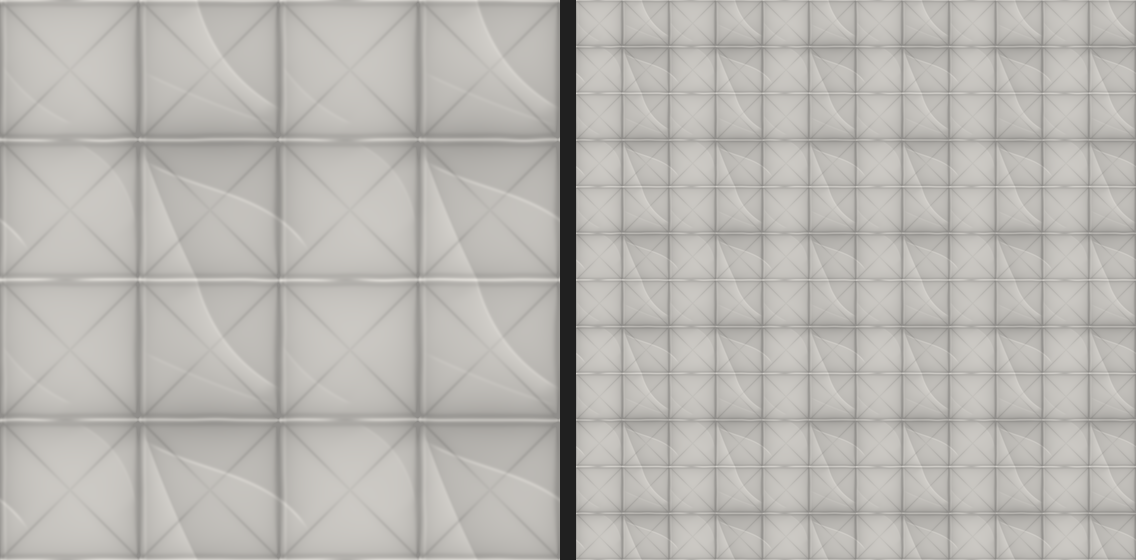
Left: one tile. Right: repeated 3 by 3.
Write a Shadertoy shader that draws this pattern.

```glsl
// Grey padded panels: a 4 x 4 grid of squares with diagonal creases and raised seams.
// Curved translucent folds repeat every 2 x 2 squares; each is a skewed parabola over
// a chord. Tone is summed from soft profiles, and all noise wraps with the canvas.

#define CELLS 4.0          // squares across and down
#define BLOCK 2.0          // squares per repeat of the folds
#define BASE_TONE 0.784
#define TINT vec3(1.0, 0.987, 0.963)
#define CREASE_WIDTH 0.012 // widths are in squares
#define CREASE_DEPTH 0.055
#define SEAM_WIDTH 0.013
#define SEAM_LIGHT 0.145
#define SEAM_DARK 0.095
#define FOLD_WIDTH 0.014
#define MOTTLE 0.014
#define PI 3.14159265

float hash(vec2 p) {
    return fract(sin(dot(p, vec2(127.1, 311.7))) * 43758.5453);
}

// Value noise that repeats after a whole number of lattice steps
float wrapNoise(vec2 p, float period) {
    vec2 i = floor(p), f = fract(p);
    f = f * f * (3.0 - 2.0 * f);
    vec2 lo = mod(i, period), hi = mod(i + 1.0, period);
    return mix(mix(hash(lo), hash(vec2(hi.x, lo.y)), f.x),
               mix(hash(vec2(lo.x, hi.y)), hash(hi), f.x), f.y);
}

float bump(float d, float width) {
    d /= width;
    return exp(-d * d);
}

// Curved fold from a to b; bend is (height, skew), light is (rim, lit side, shaded side)
float fold(vec2 q, vec2 a, vec2 b, vec2 bend, vec3 light) {
    vec2 dir = b - a;
    float len = length(dir);
    dir /= len;
    vec2 w = mod(q - 0.5 * (a + b) + 0.5 * BLOCK, BLOCK) - 0.5 * BLOCK;
    float t = clamp(2.0 * dot(w, dir) / len, -1.0, 1.0);
    float off = dot(w, vec2(-dir.y, dir.x)) - bend.x * (1.0 - t * t) * (1.0 + bend.y * t);
    float side = smoothstep(-0.014, 0.014, off);
    float falloff = exp(-abs(off) / 0.14);
    float fade = 1.0 - smoothstep(0.75, 1.0, abs(t));
    return fade * (light.x * bump(off, FOLD_WIDTH) + falloff * mix(-light.z, light.y, side));
}

float allFolds(vec2 q) {
    float tone = 0.0;
    // Long S-shaped fold
    tone += fold(q, vec2(1.02, 1.06), vec2(1.44, 2.06), vec2(0.02, 0.0), vec3(0.0, 0.060, 0.035));
    tone += fold(q, vec2(1.39, -0.06), vec2(2.02, 0.79), vec2(0.12, 0.0), vec3(0.030, 0.058, 0.022));
    // Sweeping highlight
    tone += fold(q, vec2(1.02, 1.14), vec2(2.22, 1.81), vec2(-0.088, 1.2), vec3(0.060, 0.020, 0.022));
    // Faint folds
    tone += fold(q, vec2(0.55, 1.02), vec2(0.97, 1.62), vec2(-0.10, 0.0), vec3(0.012, 0.020, 0.014));
    tone += fold(q, vec2(1.01, 0.51), vec2(1.99, 0.90), vec2(0.02, 0.0), vec3(0.022, 0.004, 0.012));
    tone += fold(q, vec2(0.01, 0.46), vec2(0.53, 0.89), vec2(0.05, 0.0), vec3(0.018, 0.014, 0.010));
    return tone;
}

// Broad shading of the padded faces
float padding(vec2 q, vec2 f) {
    vec2 edge = min(f, 1.0 - f);
    float column = 0.5 - 0.5 * cos(PI * (q.x - 0.5));
    float tone = -0.085 * exp(-edge.x / 0.075) - 0.075 * exp(-edge.y / 0.085);
    tone -= mix(0.030, 0.085, column) * exp(-abs(q.y - 1.0) / 0.24);
    return tone - 0.026 * column + 0.012 * bump(length(f - 0.5), 0.4);
}

// Diagonal creases, faint at the centre and firmer toward the corners
float creases(vec2 f) {
    vec2 p = f - 0.5;
    vec2 d = abs(vec2(p.x - p.y, p.x + p.y)) * 0.7071;
    float strength = mix(0.45, 1.0, smoothstep(0.05, 0.35, length(p)));
    strength *= 1.0 - 0.4 * smoothstep(0.55, 0.70, length(p));
    float line = max(bump(d.x, CREASE_WIDTH), bump(d.y, CREASE_WIDTH));
    float halo = max(bump(d.x, 0.045), bump(d.y, 0.045));
    return -strength * (CREASE_DEPTH * line + 0.014 * halo);
}

// Dark tapered vertical seams and bright horizontal ridges
float seams(vec2 q, float wobble) {
    vec2 c = q - floor(q + 0.5) + 0.010 * wobble;
    float taper = mix(0.010, 0.030, abs(sin(PI * q.y)));
    float tone = -SEAM_DARK * bump(c.x + 0.012, taper);
    tone += 0.040 * bump(c.x - 0.035, 0.014);
    float gap = bump(q.x - 0.47, 0.13);
    tone += SEAM_LIGHT * (1.0 - gap) * bump(c.y, SEAM_WIDTH);
    tone -= 0.035 * bump(abs(c.y) - 0.034, 0.018);
    tone -= 0.02 * gap * bump(c.y, 0.030);
    return tone + 0.15 * bump(length(c), 0.022);
}

void mainImage(out vec4 fragColor, in vec2 fragCoord) {
    vec2 uv = fragCoord / iResolution.xy;
    vec2 grid = vec2(uv.x, 1.0 - uv.y) * CELLS;
    vec2 q = mod(grid, BLOCK);
    vec2 f = fract(grid);

    // Wear: soft blotches and small differences between squares
    float blotch = wrapNoise(grid * 3.0, CELLS * 3.0) - 0.5;
    float wobble = wrapNoise(grid * 5.0 + 0.3, CELLS * 5.0) - 0.5;
    float cellTone = hash(floor(grid) + 7.0) - 0.5;

    float tone = BASE_TONE + MOTTLE * (blotch + 0.3 * cellTone);
    tone += padding(q, f) + creases(f) + allFolds(q) + seams(q, wobble);
    fragColor = vec4(clamp(tone, 0.56, 0.88) * TINT, 1.0);
}
```
